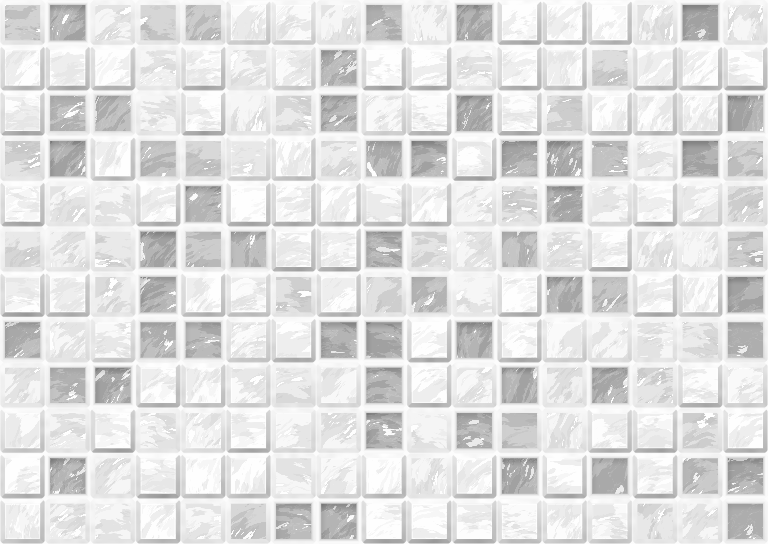
Write a Shadertoy shader that draws this pattern.

```glsl
float hash(vec2 p) {
    vec3 q = fract(p.xyx * 0.1031);
    q += dot(q, q.yzx + 33.33);
    return fract((q.x + q.y) * q.z);
}

float noise(vec2 p) {
    vec2 i = floor(p), f = fract(p);
    f = f * f * (3.0 - 2.0 * f);
    return mix(mix(hash(i), hash(i + vec2(1, 0)), f.x),
               mix(hash(i + vec2(0, 1)), hash(i + vec2(1, 1)), f.x), f.y);
}

float fbm(vec2 p) {
    float sum = 0.0, amp = 0.5;
    for (int i = 0; i < 4; i++) {
        sum += amp * noise(p);
        p = p * 2.03 + 17.3;
        amp *= 0.5;
    }
    return sum / 0.9375;
}

// Broad ragged patches pulled out along a curved brush direction
float brush(vec2 p, float angle, float seed) {
    float c = cos(angle), s = sin(angle);
    p = mat2(c, -s, s, c) * p;
    p.y += 0.35 * p.x * p.x + 0.12 * noise(p * 3.0 + seed);
    float patches = fbm(p * vec2(1.8, 3.2) + seed);
    float bristles = fbm(p * vec2(2.5, 13.0) + seed + 31.0);
    return mix(patches, bristles, 0.4);
}

void mainImage(out vec4 fragColor, in vec2 fragCoord) {
    vec2 p = fragCoord / iResolution.xy * vec2(17, 12);
    float px = 12.0 / iResolution.y;
    vec2 id = floor(p), f = fract(p) - 0.5, a = abs(f);
    float edge = 0.5 - max(a.x, a.y);

    // Height of each tile: low ones are grey, high ones white
    float level = hash(id + 5.0);
    float vary = hash(id + 71.0);
    float sunk = 1.0 - smoothstep(0.1, 0.26, level);
    float raised = smoothstep(0.5, 0.72, level);
    float tone = mix(0.67, 0.93, smoothstep(0.09, 0.42, level)) + 0.055 * raised;

    // Painted face in layered flat washes
    float seed = 10.0 + 60.0 * hash(id + 23.0);
    float angle = mix(-0.3, 1.2, vary);
    float wash = brush(f, angle, seed);
    float streak = brush(f * 1.3, angle + 0.3, seed + 90.0);
    float paint = smoothstep(0.49, 0.52, wash);
    float face = tone + mix(0.035, 0.01, raised);
    face -= paint * mix(0.075, 0.06, raised);
    face -= 0.03 * smoothstep(0.52, 0.56, streak);
    face += 0.06 * sunk * smoothstep(0.5, 0.53, streak);
    face += 0.25 * smoothstep(0.645, 0.67, streak) * (1.0 - raised);

    // Soft shade under the upper and left rims of low tiles
    face -= sunk * (0.12 * smoothstep(0.2, 0.39, f.y) + 0.05 * smoothstep(0.25, 0.39, -f.x));

    // Mitred bevel lit from above
    float along = f.x + 0.5;
    float bottom = mix(0.9, 0.6 + 0.14 * abs(along - 0.6) + 0.12 * vary, raised);
    float top = mix(0.96, 0.985, raised);
    float left = mix(0.94, 0.86, raised) + 0.06 * f.y;
    float right = mix(0.91, 0.77, raised) + 0.12 * f.y;
    float vertical = mix(bottom, top, smoothstep(-px, px, f.y));
    float sideways = mix(left, right, smoothstep(-px, px, f.x));
    float bevel = mix(vertical, sideways, smoothstep(-px, px, a.x - a.y));
    bevel += 0.05 * (noise(p * 6.0) - 0.5);
    bevel = mix(bevel, mix(0.98, 0.8, smoothstep(0.04, 0.125, edge)), sunk);

    // Narrow rim highlight, pale joint and bright crossing points
    float shade = mix(bevel, face, smoothstep(-0.6 * px, 0.6 * px, edge - 0.11));
    shade += 0.05 * raised * (1.0 - smoothstep(0.0, 0.02, abs(edge - 0.125)));
    shade = mix(shade, 0.97, 0.6 * (1.0 - smoothstep(0.005, 0.03, edge)));
    shade = mix(shade, 0.99, 1.0 - smoothstep(0.05, 0.05 + 2.0 * px, 1.0 - a.x - a.y));

    fragColor = vec4(vec3(clamp(shade, 0.0, 0.995)), 1.0);
}
```
